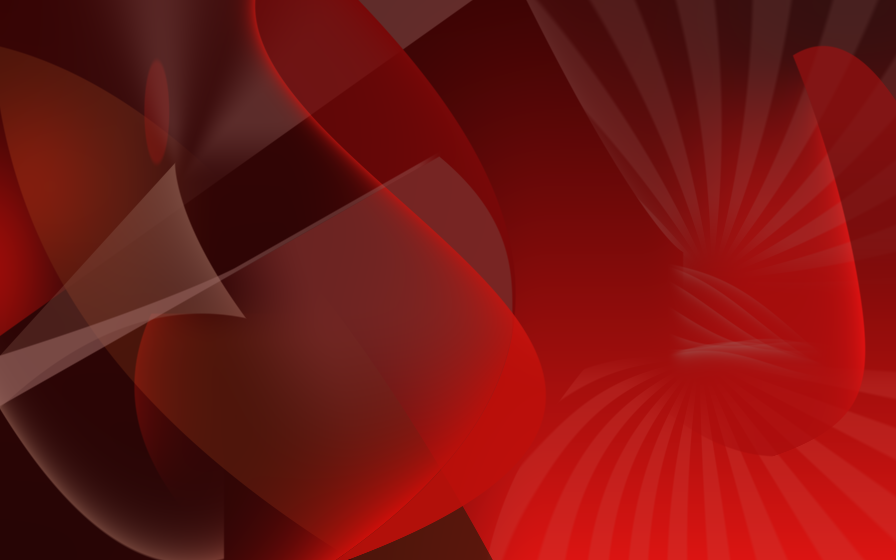
This background is drawn by a WebGL 1 fragment shader. Its source:

```glsl
precision highp float;
// Abstract red backdrop: translucent sheets, crossing ribbons, pale beams and two ray fans.
uniform vec2 u_resolution;

const float SOFT = 0.002;
const float RAY_COUNT = 23.0;
const vec2 UPPER_FAN = vec2(1.27, 0.50);
const vec2 LOWER_FAN = vec2(1.25, 0.36);
const vec2 CONE_TIP = vec2(0.32, 0.67);
const vec3 NIGHT = vec3(0.15, 0.02, 0.02);
const vec3 MAROON = vec3(0.25, 0.015, 0.015);
const vec3 SCARLET = vec3(0.86, 0.08, 0.07);
const vec3 RED = vec3(0.74, 0.06, 0.04);
const vec3 BROWN = vec3(0.30, 0.09, 0.045);
const vec3 ROSE = vec3(0.47, 0.17, 0.16);
const vec3 SAND = vec3(0.53, 0.34, 0.29);
const vec3 MIST = vec3(0.62, 0.42, 0.40);

// Antialiased side of a boundary, one where d is positive.
float side(float d) { return smoothstep(-SOFT, SOFT, d); }

// Soft round spot of light.
float glow(vec2 p, vec2 center, vec2 size) {
  vec2 q = (p - center) / size;
  return exp(-dot(q, q));
}

// Cubic Bezier value with the four controls in k.
float cubic(float t, vec4 k) {
  float s = 1.0 - t;
  return s * s * s * k.x + 3.0 * s * s * t * k.y + 3.0 * s * t * t * k.z + t * t * t * k.w;
}

// Alternating rays around the origin; bend twists them with distance.
float rays(vec2 q, float bend) {
  float r = length(q);
  float angle = atan(q.x, q.y) + bend * r;
  return smoothstep(-0.25, 0.25, sin(angle * RAY_COUNT)) * smoothstep(0.03, 0.16, r);
}

vec3 background(vec2 p) {
  vec3 c = mix(MAROON, SCARLET, pow(1.0 - p.y, 1.15));
  c = mix(mix(NIGHT, MAROON, p.y * 0.6), c, smoothstep(0.5, 0.98, p.x));
  return mix(c, vec3(0.17, 0.05, 0.05), 0.8 * glow(p, vec2(1.52, 1.0), vec2(0.34, 0.18)));
}

// Ray fans, fine strands and the leaf on the right.
vec3 rightSide(vec3 c, vec2 p) {
  float t = clamp((p.y - 0.185) / 0.73, 0.0, 1.0);
  float rim = p.x - (1.56 - 0.15 * t * t - 0.18 * pow(1.0 - t, 12.0));
  float body = side(-rim) * side(p.y - 0.185 - 2.0 * (p.x - 1.39) * (p.x - 1.39));
  body *= smoothstep(1.14, 1.36, p.x) * (1.0 - smoothstep(0.55, 0.92, p.y));
  c = mix(c, vec3(0.67, 0.05, 0.05), 0.8 * body);
  float hood = side(rim) * side(0.918 - 5.8 * (p.x - 1.47) * (p.x - 1.47) - p.y);
  c = mix(c, vec3(0.50, 0.05, 0.05), hood * smoothstep(0.4, 0.8, p.y));
  c += vec3(0.22, 0.02, 0.02) * side(-rim) * exp(-abs(rim) * 35.0) * smoothstep(0.2, 0.4, p.y)
    * (1.0 - smoothstep(0.75, 0.9, p.y));

  float h = clamp((p.y - 0.55) / 0.45, 0.0, 1.0);
  float left = p.x - 1.22 + 0.28 * pow(h, 0.8);
  float upper = side(left) * smoothstep(0.47, 0.58, p.y);
  c = mix(c, MIST, upper * (0.05 + 0.17 * rays(p - UPPER_FAN, 0.25)) * (1.0 - 0.6 * hood));
  c = mix(c, MIST, 0.12 * upper * exp(-max(left, 0.0) * 45.0));

  vec2 q = p - LOWER_FAN;
  float reach = side(p.x - 0.87 - 0.9 * p.y * p.y - 0.2 * p.y);
  float lower = reach * (1.0 - smoothstep(0.3, 0.38, p.y)) * (1.0 - 0.75 * body);
  c = mix(c, vec3(0.80, 0.28, 0.25), 0.27 * lower * rays(q, 0.9 * smoothstep(0.1, -0.3, q.x)));

  for (int i = 0; i < 8; i++) {
    float n = float(i);
    float x = p.x - 1.19;
    float y = 0.53 - 0.026 * n - x * (0.55 - 0.08 * n) + 0.025 * sin(x * 13.0 + n);
    float d = y - p.y;
    float span = smoothstep(0.0, 0.04, x) * (1.0 - smoothstep(0.1, 0.3, x));
    c = mix(c, MIST, span * 0.25 * side(d) * exp(-max(d, 0.0) * 90.0));
  }
  return c;
}

// Brown disc, beam, horn and rim light on the left.
vec3 leftSide(vec3 c, vec2 p) {
  float disc = side(p.x - cubic(p.y, vec4(0.63, 0.091, -0.006, -0.02)));
  disc *= side(0.917 - 0.25 * p.x - 0.9 * p.x * p.x - p.y);
  float fade = 1.0 - smoothstep(0.2, 0.4, p.x) * smoothstep(0.38, 0.5, p.y);
  float beamLine = p.y - 0.4 - 0.711 * p.x;
  c = mix(c, RED, 0.75 * side(beamLine) * glow(p, vec2(-0.02, 0.52), vec2(0.12, 0.22)));
  c = mix(c, BROWN, 0.88 * disc * fade * (1.0 - smoothstep(0.85, 1.0, p.x)));
  c += vec3(0.20, 0.03, 0.01) * disc * glow(p, vec2(0.06, 0.67), vec2(0.15, 0.17));

  float loopEdge = p.x - 0.24 - 1.8 * (p.y - 0.31) * (p.y - 0.31);
  c += vec3(0.20, 0.02, 0.01) * side(loopEdge) * exp(-max(loopEdge, 0.0) * 14.0)
    * smoothstep(0.08, 0.3, p.y) * side(0.44 - p.y);
  vec2 petal = (p - vec2(0.28, 0.80)) / vec2(0.024, 0.10);
  c = mix(c, RED, 0.28 * (1.0 - smoothstep(0.85, 1.0, length(petal))));

  vec2 q = p - CONE_TIP;
  float angle = atan(q.x, max(q.y, 0.001));
  float cone = exp(-pow((angle + 0.15) / 0.24, 2.0)) + 1.1 * smoothstep(0.3, 0.75, angle);
  cone *= smoothstep(0.0, 0.12, q.y);
  c = mix(c, MIST, side(beamLine) * (0.09 + 0.27 * cone) * smoothstep(0.0, 0.35, p.x));

  float drop = clamp((0.708 - p.y) / 0.288, 0.0, 1.0);
  float hornEdge = 0.3125 + 0.1355 * pow(drop, 1.6) - p.x;
  float horn = side(hornEdge) * side(0.365 + 1.1 * p.x - p.y);
  horn *= side(p.y - 0.44 + 1.3 * (p.x - 0.36) * (p.x - 0.36));
  c = mix(c, SAND, horn * (0.32 + 0.45 * exp(-max(hornEdge, 0.0) * 13.0)));

  float arc = (p.y - 0.27 + 1.63 * p.x - 2.4 * p.x * p.x) / 1.6;
  return mix(c, SAND, 0.75 * side(arc) * exp(-max(arc, 0.0) * 42.0) * side(0.4 - p.x));
}

// Crossing ribbons, rose sheet and thin wedge in the middle.
vec3 middle(vec3 c, vec2 p) {
  float ribbon = cubic(p.y, vec4(0.62, 1.514, 0.434, 0.456)) - p.x;
  float lens = cubic(p.y, vec4(0.60, 1.08, 0.96, 0.64)) - p.x;
  float wedge = p.y - 0.275 - 0.568 * p.x;
  float inLens = side(lens);
  float inRibbon = side(ribbon);
  c = mix(c, vec3(0.47, 0.03, 0.03), inLens * (1.0 - inRibbon) * (0.65 + 0.35 * exp(-max(lens, 0.0) * 18.0)));
  c = mix(c, RED, 0.9 * inRibbon * (1.0 - inLens));

  float corner = 0.915 - 0.13 * pow(clamp((p.y - 0.45) / 0.27, 0.0, 1.0), 2.5) - p.x;
  float sheet = inLens * side(corner) * side(-wedge);
  float veil = smoothstep(0.36, 0.60, p.x + 0.3 * (p.y - 0.4)) * smoothstep(0.06, 0.46, p.y);
  c = mix(c, ROSE, 0.82 * sheet * veil);
  float low = inLens * inRibbon * (1.0 - smoothstep(0.3, 0.6, p.y));
  c = mix(c, RED, low * (0.85 * exp(-max(lens, 0.0) * 10.0) + 0.3 * glow(p, vec2(0.7, 0.05), vec2(0.2, 0.15))));
  float fold = exp(-max(ribbon, 0.0) * mix(70.0, 18.0, smoothstep(0.9, 0.45, p.y)));
  c = mix(c, vec3(0.78, 0.08, 0.06), 0.8 * inRibbon * fold * smoothstep(0.3, 0.45, p.y));

  float width = 0.008 + 0.082 * pow(clamp(1.0 - p.x / 0.42, 0.0, 1.0), 1.3);
  float band = side(wedge) * side(width - wedge) * (1.0 - smoothstep(0.74, 0.79, p.x));
  return mix(c, MIST, band * mix(0.55, 0.38, smoothstep(0.1, 0.7, p.x)));
}

void main() {
  vec2 p = gl_FragCoord.xy / u_resolution.y;
  vec3 color = rightSide(background(p), p);
  color = middle(leftSide(color, p), p);
  gl_FragColor = vec4(clamp(color, 0.0, 1.0), 1.0);
}
```
